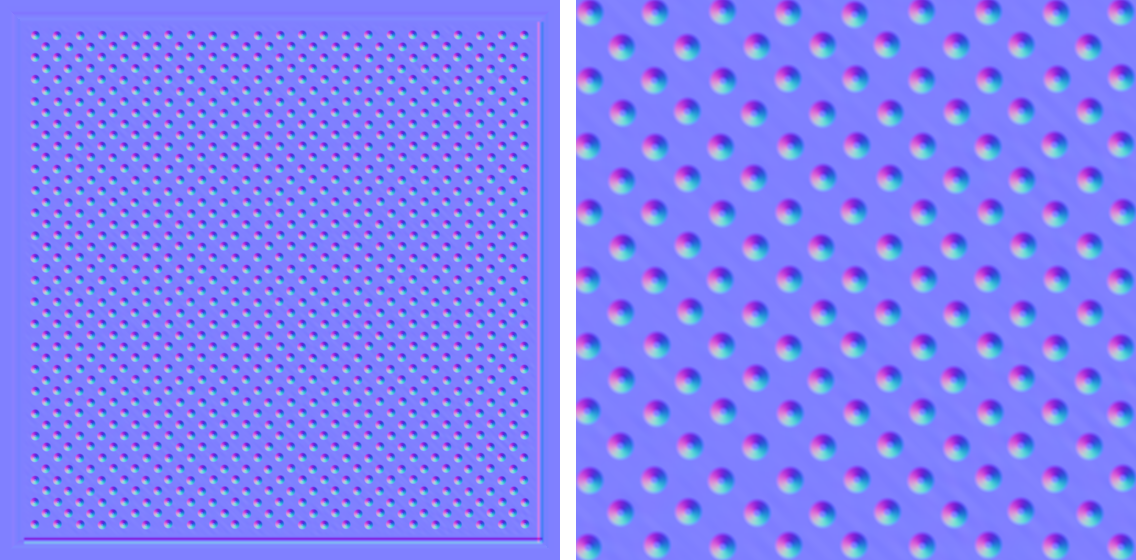
Left, the full canvas; right, a detail of the centre.
Write a Shadertoy shader that draws this texture map.

```glsl
const float DOTS = 23.0;                       // dents per side of the main lattice
const float PITCH = 0.03971;                   // spacing of dents
const vec2 FIRST_DOT = vec2(0.0628, 0.0635);   // centre of the lower left dent
const float DOT_RADIUS = 0.0095;
const float DOT_TILT = 0.72;
const float DOT_JITTER = 0.0011;
const float GROOVE_X = 0.9650;                 // right groove centre
const float GROOVE_Y = 0.0345;                 // bottom groove centre
const float GROOVE_HALF = 0.0034;
const float GROOVE_SOFT = 0.0026;
const vec2 GROOVE_START = vec2(0.043, 0.961);  // far ends: left and top
const float RIM_OUTER = 0.4766;
const float RIM_INNER = 0.4661;
const float RIM_SOFT = 0.0032;
const float RIM_TILT = 0.075;
const float GRAIN_TILT = 0.11;
const vec2 GRAIN_SCALE = vec2(115.0, 48.0);    // across and along the strokes

float hash(vec2 p) {
    vec3 q = fract(vec3(p.xyx) * 0.1031);
    q += dot(q, q.yzx + 33.33);
    return fract((q.x + q.y) * q.z);
}

float noise(vec2 p) {
    vec2 i = floor(p), f = fract(p);
    f = f * f * (3.0 - 2.0 * f);
    return mix(mix(hash(i), hash(i + vec2(1, 0)), f.x),
               mix(hash(i + vec2(0, 1)), hash(i + vec2(1, 1)), f.x), f.y);
}

float band(float x, float centre, float soft) {
    float t = (x - centre) / soft;
    return exp(-t * t);
}

// Inward tilt of the nearest conical dent in a square lattice
vec2 dentTilt(vec2 p, vec2 first, float count) {
    vec2 cell = clamp(floor((p - first) / PITCH + 0.5), 0.0, count - 1.0);
    vec2 seed = cell + count * 7.0;
    vec2 jitter = vec2(hash(seed), hash(seed + 51.7)) - 0.5;
    vec2 d = p - first - cell * PITCH - jitter * 2.0 * DOT_JITTER;
    float r = length(d);
    float t = r / DOT_RADIUS;
    float wall = smoothstep(0.0, 0.35, t) * (1.0 - smoothstep(0.62, 1.0, t));
    return -d / max(r, 1e-5) * wall * DOT_TILT;
}

// Deep grooves along the right and bottom sides
vec2 grooveTilt(vec2 p) {
    float alongX = smoothstep(-0.003, 0.003, p.x - GROOVE_START.x)
                 * smoothstep(-0.003, 0.003, GROOVE_X + GROOVE_HALF - p.x);
    float alongY = smoothstep(-0.003, 0.003, GROOVE_START.y - p.y)
                 * smoothstep(-0.003, 0.003, p.y - GROOVE_Y + GROOVE_HALF);
    float right = 0.56 * band(p.x, GROOVE_X - GROOVE_HALF, GROOVE_SOFT)
                - 0.46 * band(p.x, GROOVE_X + GROOVE_HALF, GROOVE_SOFT * 1.2);
    float bottom = 0.46 * band(p.y, GROOVE_Y - GROOVE_HALF, GROOVE_SOFT * 1.2)
                 - 0.68 * band(p.y, GROOVE_Y + GROOVE_HALF, GROOVE_SOFT);
    return vec2(right * alongY, bottom * alongX);
}

// Shallow channel around the whole panel
vec2 rimTilt(vec2 p) {
    vec2 c = p - 0.5;
    vec2 a = abs(c);
    float side = max(a.x, a.y);
    vec2 outward = a.x > a.y ? vec2(sign(c.x), 0.0) : vec2(0.0, sign(c.y));
    return outward * RIM_TILT * (band(side, RIM_INNER, RIM_SOFT)
                               - band(side, RIM_OUTER, RIM_SOFT));
}

// Fine diagonal surface grain
float grainHeight(vec2 p) {
    return noise(vec2(p.x + p.y, p.x - p.y) * GRAIN_SCALE + 80.0);
}

vec2 grainTilt(vec2 p) {
    const float STEP = 0.002;
    float h = grainHeight(p);
    vec2 slope = vec2(grainHeight(p + vec2(STEP, 0)), grainHeight(p + vec2(0, STEP))) - h;
    vec2 a = abs(p - 0.5);
    float panel = 1.0 - smoothstep(0.450, 0.460, max(a.x, a.y));
    return -slope * GRAIN_TILT * panel * (0.5 + noise(p * 14.0));
}

void mainImage(out vec4 fragColor, in vec2 fragCoord) {
    vec2 p = fragCoord / iResolution.xy;

    // Two lattices, the second shifted by half a cell
    vec2 tilt = dentTilt(p, FIRST_DOT, DOTS)
              + dentTilt(p, FIRST_DOT + 0.5 * PITCH, DOTS - 1.0);
    tilt += grooveTilt(p) + rimTilt(p) + grainTilt(p);

    // Encode the unit normal as colour
    float z = sqrt(max(1.0 - dot(tilt, tilt), 0.0));
    fragColor = vec4(vec3(tilt, z) * 0.5 + 0.5, 1.0);
}
```
